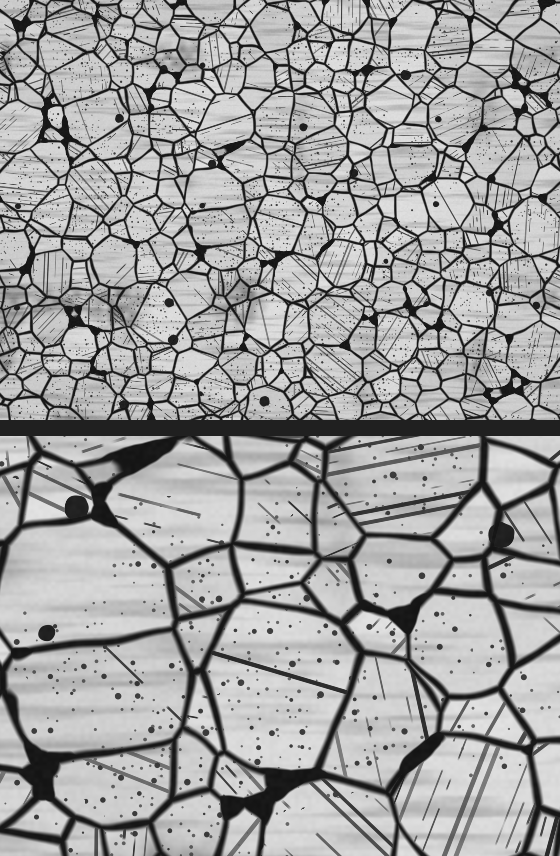
Top, the full canvas; bottom, a detail of the centre.
Write a Shadertoy shader that draws this texture.

```glsl
// Etched metal micrograph: pale polished grains with dark boundaries.
// Grains are a power diagram of weighted jittered seeds; twin lines, pits,
// pores at the junctions and faint polishing streaks are layered on top.

#define GRAIN_DENSITY 19.0   // seeds per canvas height
#define GRAIN_MAX 1.45       // largest seed radius, in seed spacings
#define EDGE_WIDTH 0.0027    // half width of a boundary
#define EDGE_SOFT 0.0021
#define TWIN_ROWS 115.0      // possible twin lines per canvas height
#define TWIN_SHARE 0.52      // share of grains with dense twin lines
#define METAL_TONE 0.845
#define STREAK_DEPTH 0.15
#define INK_TONE 0.09

float hash1(vec2 p) {
    vec3 q = fract(p.xyx * 0.1031);
    q += dot(q, q.yzx + 33.33);
    return fract((q.x + q.y) * q.z);
}

vec2 hash2(vec2 p) {
    return vec2(hash1(p), hash1(p + vec2(71.7, 19.3)));
}

float noise(vec2 p) {
    vec2 i = floor(p), f = fract(p);
    f = f * f * (3.0 - 2.0 * f);
    return mix(mix(hash1(i), hash1(i + vec2(1, 0)), f.x),
               mix(hash1(i + vec2(0, 1)), hash1(i + vec2(1, 1)), f.x), f.y);
}

// Seed position in xy, squared radius in z
vec3 grainSeed(vec2 cell) {
    float size = pow(hash1(cell + 205.0), 4.0);
    float radius = mix(0.2, GRAIN_MAX, size);
    return vec3(cell + 0.1 + 0.8 * hash2(cell), radius * radius);
}

// Distances to the two nearest boundaries; also returns the owning cell
vec2 grainEdges(vec2 p, out vec2 owner) {
    p *= GRAIN_DENSITY;
    vec2 base = floor(p);
    float best = 1e5;
    vec3 own = vec3(0);
    for (int y = -3; y <= 3; y++)
    for (int x = -3; x <= 3; x++) {
        vec2 cell = base + vec2(x, y);
        vec3 s = grainSeed(cell);
        float power = dot(p - s.xy, p - s.xy) - s.z;
        if (power < best) { best = power; own = s; owner = cell; }
    }
    vec2 edge = vec2(10);
    for (int y = -3; y <= 3; y++)
    for (int x = -3; x <= 3; x++) {
        vec2 cell = base + vec2(x, y);
        if (cell == owner) continue;
        vec3 s = grainSeed(cell);
        float power = dot(p - s.xy, p - s.xy) - s.z;
        float d = (power - best) / (2.0 * max(length(s.xy - own.xy), 0.01));
        edge = d < edge.x ? vec2(d, edge.x) : vec2(edge.x, min(edge.y, d));
    }
    return edge / GRAIN_DENSITY;
}

// Parallel broken lines in a direction that belongs to the grain
float twinLines(vec2 p, vec2 grain, float px) {
    float angle = 3.14159 * hash1(grain + 31.0);
    vec2 along = vec2(cos(angle), sin(angle));
    vec2 q = vec2(dot(p, along), dot(p, vec2(-along.y, along.x)));
    float row = floor(q.y * TWIN_ROWS);
    vec2 r = hash2(vec2(row, 0) + grain * 7.0);
    float amount = hash1(grain + 57.0) < TWIN_SHARE ? 0.5 : 0.08;
    float dash = smoothstep(0.42, 0.58, noise(vec2(q.x * 75.0, row * 5.0 + grain.x)));
    dash = max(dash, step(0.7, r.y));
    float d = abs(fract(q.y * TWIN_ROWS) - 0.5) / TWIN_ROWS;
    float width = mix(0.0006, 0.0019, r.y * r.y);
    float line = 1.0 - smoothstep(width - 0.5 * px, width + 0.6 * px, d);
    return step(r.x, amount) * dash * line * mix(0.45, 0.9, hash1(r * 91.0));
}

// Scattered round marks, at most one per square of a grid
float dots(vec2 p, float density, float share, vec2 radii, float px) {
    vec2 cell = floor(p * density);
    vec2 h = hash2(cell + density);
    float radius = mix(radii.x, radii.y, hash1(cell + 9.0));
    vec2 centre = (cell + 0.25 + 0.5 * h) / density;
    float d = length(p - centre) + 0.25 * radius * (noise(p * 150.0) - 0.5);
    float dot1 = 1.0 - smoothstep(radius - 0.5 * px, radius + 0.7 * px, d);
    return step(hash1(cell + 43.0), share) * dot1;
}

void mainImage(out vec4 fragColor, in vec2 fragCoord) {
    float px = 1.0 / iResolution.y;
    vec2 p = fragCoord * px;

    // Slightly bent grain boundaries
    vec2 bend = vec2(noise(p * 28.0), noise(p * 28.0 + 60.0)) - 0.5;
    vec2 grain;
    vec2 edge = grainEdges(p + 0.007 * bend + 3.0, grain);

    // Metal surface: tone per grain, wavy polishing streaks, uneven light
    float wave = p.y + 0.012 * noise(p * vec2(5.0, 3.0));
    float streak = 0.6 * noise(vec2(p.x * 9.0, wave * 120.0))
                 + 0.4 * noise(vec2(p.x * 22.0, wave * 230.0));
    float tone = METAL_TONE + 0.07 * (hash1(grain + 11.0) - 0.5);
    tone -= STREAK_DEPTH * smoothstep(0.4, 0.95, streak);
    vec2 off = fragCoord / iResolution.xy - 0.5;
    tone -= 0.12 * dot(off, off);
    tone -= 0.3 * smoothstep(0.78, 0.95, noise(p * 7.0)) * noise(p * 60.0);

    // Twin lines and pits inside the grains
    float ink = twinLines(p, grain, px);
    float cluster = smoothstep(0.25, 0.75, noise(p * 14.0));
    ink = max(ink, 0.8 * dots(p, 75.0, 0.34 * cluster, vec2(0.0008, 0.0025), px));
    ink = max(ink, 0.6 * dots(p, 130.0, 0.3 * cluster, vec2(0.0006, 0.0014), px));
    ink = max(ink, 0.95 * dots(p, 9.0, 0.13, vec2(0.005, 0.013), px));

    // Boundaries, and pores where they meet
    float width = EDGE_WIDTH * mix(0.7, 1.3, noise(p * 40.0));
    float soft = max(EDGE_SOFT, 0.7 * px);
    ink = max(ink, 1.0 - smoothstep(width - soft, width + soft, edge.x));
    float pore = 0.019 * smoothstep(0.6, 0.9, noise(p * 17.0 + 8.0));
    float corner = edge.x + edge.y + 0.004 * (noise(p * 120.0) - 0.5);
    ink = max(ink, 1.0 - smoothstep(pore - 0.003, pore + 0.002, corner));

    float grey = mix(tone, INK_TONE, ink) + 0.03 * (noise(p * 300.0) - 0.5);
    fragColor = vec4(vec3(grey), 1.0);
}
```
